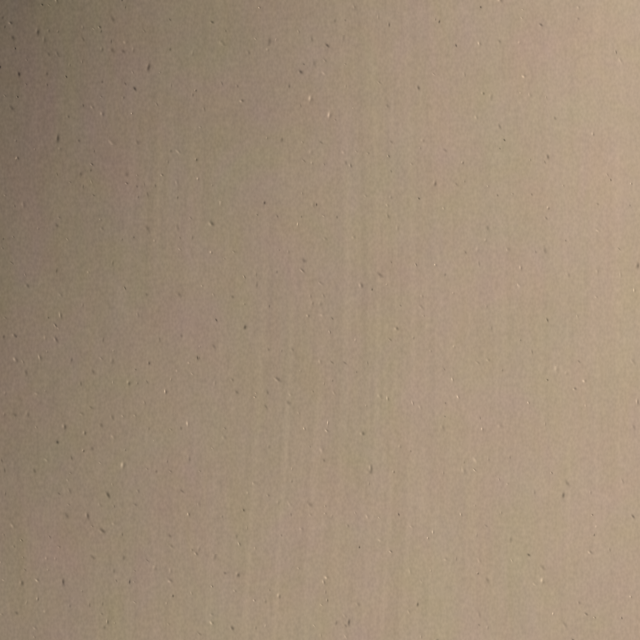
Write a Shadertoy shader that draws this texture.

```glsl
// Matte beige clay surface with side light, faint vertical brush lines and tiny pits.

vec3 hash3(vec2 p) {
    vec3 q = fract(p.xyx * vec3(0.1031, 0.1030, 0.0973));
    q += dot(q, q.yxz + 33.33);
    return fract((q.xxy + q.yzz) * q.zyx);
}

// Cellular noise: distance to the nearest jittered point
float cellular(vec2 p) {
    vec2 cell = floor(p);
    float nearest = 2.0;
    for (int y = -1; y <= 1; y++) {
        for (int x = -1; x <= 1; x++) {
            vec2 id = cell + vec2(x, y);
            nearest = min(nearest, length(id + hash3(id).xy - p));
        }
    }
    return nearest;
}

// The difference of two cellular fields has equal light and dark grains
float grain(vec2 p) {
    return cellular(p) - cellular(p * 0.93 + 71.3);
}

// Layered sines with rotated axes give soft, irregular blotches
float blotches(vec2 p) {
    float sum = 0.0, amp = 0.5;
    for (int i = 0; i < 5; i++) {
        p = mat2(0.8, 0.6, -0.6, 0.8) * p * 1.55 + 1.7;
        p += 0.7 * sin(p.yx * 0.8);
        sum += amp * sin(p.x) * sin(p.y);
        amp *= 0.75;
    }
    return sum;
}

// Slanted pits: a dark hollow beside a small lit rim, returned as shade
float pits(vec2 uv, float scale, float share) {
    vec2 p = uv * scale;
    vec2 id = floor(p);
    vec3 rnd = hash3(id + scale);
    vec3 kind = hash3(id + scale * 3.0 + 17.0);
    if (kind.x > share) return 0.0;

    vec2 d = (fract(p) - 0.25 - 0.5 * rnd.xy) / scale;
    float angle = mix(-0.9, 0.2, rnd.z);
    d = mat2(cos(angle), sin(angle), -sin(angle), cos(angle)) * d;
    float size = mix(0.0013, 0.0026, kind.y * kind.y);
    vec2 stretch = vec2(1.0, mix(0.4, 0.8, kind.z));
    float hollow = exp(-dot(d * stretch, d * stretch) / (size * size));
    vec2 r = (d + vec2(1.3, -0.7) * size) * stretch;
    float rim = exp(-dot(r, r) / (size * size * 0.7));
    float lit = fract(kind.z * 7.0 + rnd.x);
    return rim * lit * 0.18 - hollow * mix(0.20, 0.06, lit);
}

void mainImage(out vec4 fragColor, in vec2 fragCoord) {
    vec2 uv = fragCoord / iResolution.xy;

    // Light falls off toward the left, most of all in the upper corner
    float leftShade = mix(0.555, 0.425, pow(uv.y, 1.3));
    float light = mix(leftShade, 0.692, 1.0 - pow(1.0 - uv.x, 1.85));
    light += 0.032 * smoothstep(0.75, 1.0, uv.x) * uv.y;
    light -= 0.018 * uv.y * exp(-pow((uv.x - 0.42) / 0.22, 2.0));

    // Fine, gently bent vertical lines that come and go, clearest low in the middle
    float bend = uv.x + 0.012 * sin(uv.y * 4.0 + uv.x * 5.0) - 0.03 * uv.y * uv.x;
    float lines = sin(bend * 390.0 + 2.0 * sin(bend * 43.0))
                + 0.9 * sin(bend * 217.0 + 3.0 * sin(bend * 29.0))
                + 0.8 * sin(bend * 131.0 + uv.y * 2.0);
    float patches = clamp(0.5 + 0.6 * blotches(uv * vec2(9.0, 2.5)), 0.0, 1.0);
    float middle = exp(-pow((uv.x - 0.53) / 0.15, 2.0)) * (1.1 - 0.6 * uv.y);
    light += lines * patches * (0.0035 + 0.005 * middle);

    // Broad mottling, then upright grain from coarse to fine
    light += 0.007 * blotches(uv * vec2(8.0, 5.0));
    light += 0.006 * blotches(uv * vec2(34.0, 20.0) + 5.0);
    light += 0.013 * grain(uv * vec2(90.0, 55.0));
    light += 0.030 * grain(uv * vec2(210.0, 150.0) + 40.0);

    // Sparse pits, with more of the small ones in the raking light on the left
    light += pits(uv, 17.0, 0.17);
    light += pits(uv + 0.37, 29.0, mix(0.17, 0.07, uv.x));
    light += 0.5 * pits(uv + 0.71, 58.0, mix(0.24, 0.07, uv.x));

    // Warm beige with weak pink and green stains
    vec3 color = light * vec3(1.0, 0.882, 0.75);
    float stain = blotches(uv * vec2(13.0, 9.0) + 9.0);
    color += 0.009 * stain * vec3(0.8, -0.6, 0.9);
    color.b += 0.010 * blotches(uv * vec2(24.0, 15.0) + 23.0);

    fragColor = vec4(clamp(color, 0.0, 1.0), 1.0);
}
```
